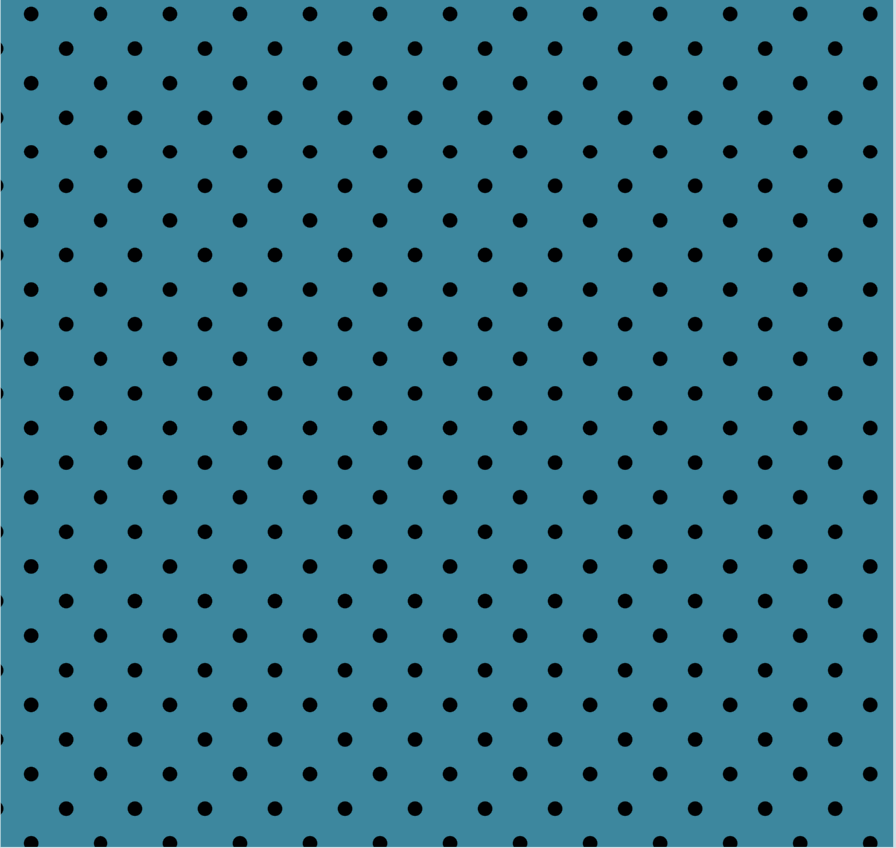
A Shadertoy shader for this pattern:

```glsl
// Staggered black polka dots on teal cloth, with a fine seam each way and pale trimmed edges.

// All lengths are in canvas heights, measured from the top left corner.
const vec2 CELL = vec2(0.08258, 0.08162);
const vec2 FIRST_DOT = vec2(0.03526, 0.01501);
const float DOT_RADIUS = 0.0086;

const vec2 SEAM = vec2(0.1185, 0.1791);
const float SEAM_LOSS = 0.0015;

const float LEFT_TRIM = 0.0008;
const float RIGHT_TRIM = 0.0033;
const float BOTTOM_TRIM = 0.0013;

const vec3 TEAL = vec3(0.24, 0.53, 0.62);
const vec3 BLACK = vec3(0.0, 0.005, 0.008);
const vec3 PALE = vec3(0.80, 0.88, 0.90);

// Coverage of a shape from its signed distance.
float coverage(float distance, float pixel) {
    return clamp(0.5 - distance / pixel, 0.0, 1.0);
}

// Distance to the nearest point of a rectangular lattice.
float latticeDistance(vec2 p, vec2 cell) {
    return length((fract(p / cell + 0.5) - 0.5) * cell);
}

// Signed distance to dots at the corners and centre of every cell.
float staggeredDots(vec2 p, vec2 cell, float radius) {
    float corners = latticeDistance(p, cell);
    float centres = latticeDistance(p - 0.5 * cell, cell);
    return min(corners, centres) - radius;
}

// Drops a thin strip of cloth, narrowing the dots along each seam.
vec2 takeInSeam(vec2 p, vec2 seam, float loss) {
    return p - loss * (1.0 - step(seam, p));
}

// Signed distance to the trimmed strips on three sides.
float trimmedEdges(vec2 p, float aspect) {
    float sides = min(p.x - LEFT_TRIM, aspect - RIGHT_TRIM - p.x);
    return -min(sides, 1.0 - BOTTOM_TRIM - p.y);
}

void mainImage(out vec4 fragColor, in vec2 fragCoord) {
    float pixel = 1.0 / iResolution.y;
    float aspect = iResolution.x * pixel;
    vec2 p = vec2(fragCoord.x, iResolution.y - fragCoord.y) * pixel;

    // Dots on the seamed cloth
    vec2 cloth = takeInSeam(p, SEAM, SEAM_LOSS) - FIRST_DOT;
    float dots = staggeredDots(cloth, CELL, DOT_RADIUS);
    vec3 color = mix(TEAL, BLACK, coverage(dots, 1.3 * pixel));

    // Pale trim on the left, right and bottom
    color = mix(color, PALE, coverage(-trimmedEdges(p, aspect) , pixel));

    fragColor = vec4(color, 1.0);
}
```
